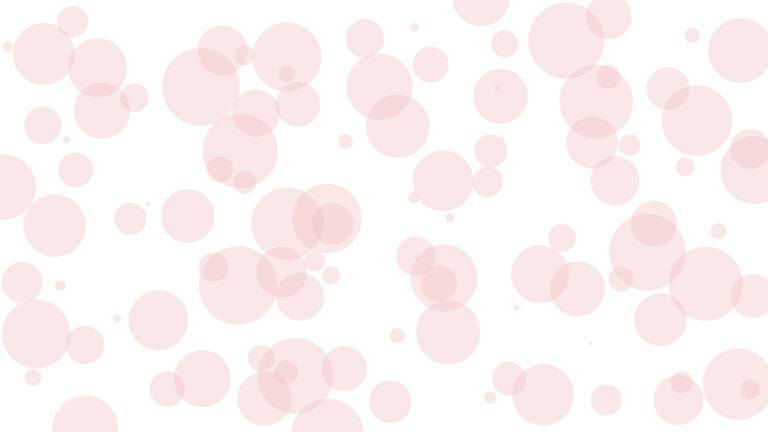
Write a Shadertoy shader that draws this background.

```glsl
// Scattered translucent pale pink discs of mixed sizes on white.

float hash(vec2 p) {
    return fract(sin(dot(p, vec2(127.1, 311.7))) * 43758.5453);
}

void mainImage(out vec4 fragColor, in vec2 fragCoord) {
    // Canvas height is one unit
    float pixel = 1.0 / iResolution.y;
    vec2 uv = fragCoord * pixel;
    vec2 canvas = vec2(iResolution.x * pixel, 1.0);
    vec2 grid = vec2(14.0, 8.0);
    vec3 color = vec3(1.0);

    for (int i = 0; i < 112; i++) {
        // Loosely jittered cell centre
        vec2 cell = vec2(float(i % 14), float(i / 14));
        vec2 jitter = vec2(hash(cell + 3.7), hash(cell + 41.3)) - 0.5;
        vec2 center = (cell + 0.5 + 1.3 * jitter) / grid * canvas;

        // Golden-ratio steps spread the radii evenly from speck to large disc
        float radius = 0.092 * fract(float(i) * 0.618034 + 0.21);

        // Antialiased disc, blended so that overlaps deepen
        float coverage = clamp((radius - length(uv - center)) / pixel + 0.5, 0.0, 1.0);
        color = mix(color, vec3(0.94, 0.73, 0.73), 0.33 * coverage);
    }

    fragColor = vec4(color, 1.0);
}
```
